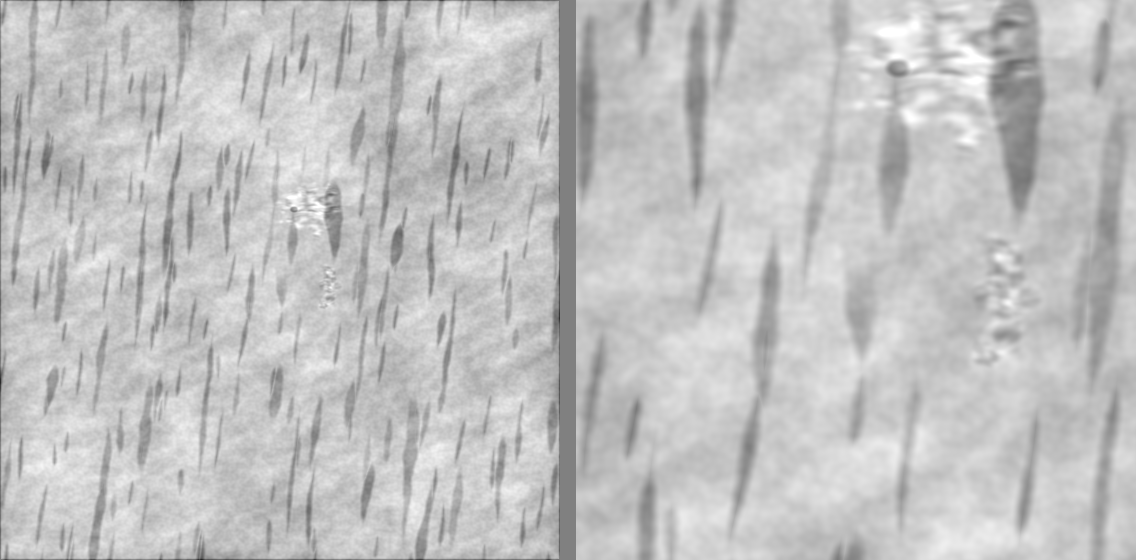
Left, the full canvas; right, a detail of the centre.
Give the GLSL for this texture, as a Shadertoy shader.

```glsl
const float BASE_GRAY = 0.785;

vec2 hash2(vec2 p) {
    vec3 q = fract(vec3(p.xyx) * vec3(0.1031, 0.1030, 0.0973));
    q += dot(q, q.yzx + 33.33);
    return fract((q.xx + q.yz) * q.zy);
}

float gradientDot(vec2 cell, vec2 offset) {
    float angle = 6.2832 * hash2(cell).x;
    return dot(vec2(cos(angle), sin(angle)), offset);
}

// Gradient noise, roughly -0.7 to 0.7
float noise(vec2 p) {
    vec2 i = floor(p), f = p - i;
    vec2 u = f * f * f * (f * (f * 6.0 - 15.0) + 10.0);
    float low = mix(gradientDot(i, f), gradientDot(i + vec2(1, 0), f - vec2(1, 0)), u.x);
    float high = mix(gradientDot(i + vec2(0, 1), f - vec2(0, 1)),
                     gradientDot(i + vec2(1, 1), f - vec2(1, 1)), u.x);
    return mix(low, high, u.y);
}

vec2 rotate(vec2 p, float angle) {
    float c = cos(angle), s = sin(angle);
    return vec2(c * p.x + s * p.y, c * p.y - s * p.x);
}

// Slanted sliver with a slightly uneven outline and fading tips
float streak(vec2 d, float halfLength, float halfWidth, float lean, float seed, float soft) {
    float t = d.y / halfLength;
    if (abs(t) > 1.0) return 0.0;
    float bend = 0.006 * noise(vec2(d.y * 13.0, seed));
    float skew = 1.0 + 0.45 * t * sin(seed * 7.0);
    float bulge = 1.0 + 0.7 * noise(vec2(d.y * 28.0, seed + 5.5));
    float width = halfWidth * (1.0 - t * t) * skew * bulge;
    float side = abs(d.x - lean * d.y - bend);
    float body = 1.0 - smoothstep(width - soft, width + soft, side);
    float fade = 1.0 + 0.5 * noise(vec2(d.y * 22.0, seed + 13.5));
    return body * fade * (1.0 - smoothstep(0.6, 1.0, abs(t)));
}

// Scattered streaks, one candidate per jittered cell
float streakLayer(vec2 uv, vec2 cells, vec2 lengths, vec2 widths, float density, float seed, float soft) {
    vec2 home = floor(uv * cells);
    float dark = 0.0;
    for (int y = -1; y <= 1; y++)
    for (int x = -1; x <= 1; x++) {
        vec2 cell = home + vec2(x, y);
        vec2 key = cell + seed;
        vec2 place = hash2(key), size = hash2(key + 71.3), look = hash2(key + 137.7);
        if (hash2(key + 203.1).x > density) continue;
        vec2 d = uv - (cell + place) / cells;
        float halfLength = mix(lengths.x, lengths.y, size.x * size.x);
        float halfWidth = mix(widths.x, widths.y, size.y * size.y * size.y);
        float lean = mix(0.04, 0.16, look.x);
        float depth = mix(0.14, 0.25, look.y);
        dark = max(dark, depth * streak(d, halfLength, halfWidth, lean, place.x * 40.0, soft));
    }
    return dark;
}

// Soft cloth-like mottling, rising wisps and fine grain
float surface(vec2 uv) {
    vec2 wisp = rotate(uv, 0.5) + 0.012 * noise(uv * 9.0);
    float tone = 0.13 * noise(uv * 3.5);
    tone += 0.10 * noise(uv * 8.0 + 5.0);
    tone += 0.11 * noise(wisp * vec2(11.0, 24.0));
    tone += 0.09 * noise(wisp * vec2(24.0, 46.0) + 31.0);
    tone += 0.07 * noise(uv * vec2(70.0, 85.0) + 17.0);
    tone += 0.045 * noise(uv * vec2(150.0, 165.0) + 53.0);
    return tone;
}

float softPatch(vec2 d, vec2 radius, float ragged) {
    return 1.0 - smoothstep(0.5, 1.15, length(d / radius) + ragged);
}

// Crumpled ripples with bright and dark crests
float ripples(vec2 uv, vec2 scale) {
    vec2 bent = uv + 0.006 * noise(uv * 35.0);
    return noise(bent * scale) + 0.5 * noise(bent * scale * 1.7 + 9.0);
}

void mainImage(out vec4 fragColor, in vec2 fragCoord) {
    vec2 uv = fragCoord / iResolution.xy;
    float soft = max(0.0038, 0.8 / iResolution.y);
    float gray = BASE_GRAY + surface(uv);

    // Large and small streaks, kept clear of the blemish
    float dark = streakLayer(uv, vec2(15, 6), vec2(0.045, 0.155), vec2(0.0045, 0.0115), 0.9, 11.0, soft);
    dark = max(dark, streakLayer(uv, vec2(17, 10), vec2(0.022, 0.06), vec2(0.003, 0.0055), 0.6, 47.0, soft));
    dark *= 1.0 - softPatch(uv - vec2(0.56, 0.57), vec2(0.085, 0.15), 0.0);

    // Blemish: two upright streaks, two crumpled patches and a pit
    dark = max(dark, 0.23 * streak(uv - vec2(0.596, 0.603), 0.085, 0.012, 0.0, 3.0, soft));
    dark = max(dark, 0.18 * streak(uv - vec2(0.523, 0.575), 0.055, 0.007, 0.02, 8.0, soft));
    gray -= dark;
    float ragged = 0.7 * noise(uv * 45.0);
    float wide = softPatch(uv - vec2(0.555, 0.628), vec2(0.062, 0.046), ragged);
    float tall = softPatch(uv - vec2(0.587, 0.485), vec2(0.018, 0.043), ragged);
    gray += wide * (0.02 + 0.34 * ripples(uv, vec2(50.0, 115.0)));
    gray += tall * 0.36 * ripples(uv, vec2(80.0, 110.0));
    gray -= 0.3 * softPatch(uv - vec2(0.525, 0.626), vec2(0.008, 0.006), 0.0);

    // Dim rim and thin dark border
    vec2 toEdge = min(uv, 1.0 - uv);
    float edge = min(toEdge.x, toEdge.y);
    gray -= 0.07 * (1.0 - smoothstep(0.0, 0.025, edge));
    gray -= 0.25 * (1.0 - smoothstep(0.0005, 0.0035, edge));

    fragColor = vec4(vec3(clamp(gray, 0.0, 1.0)), 1.0);
}
```
